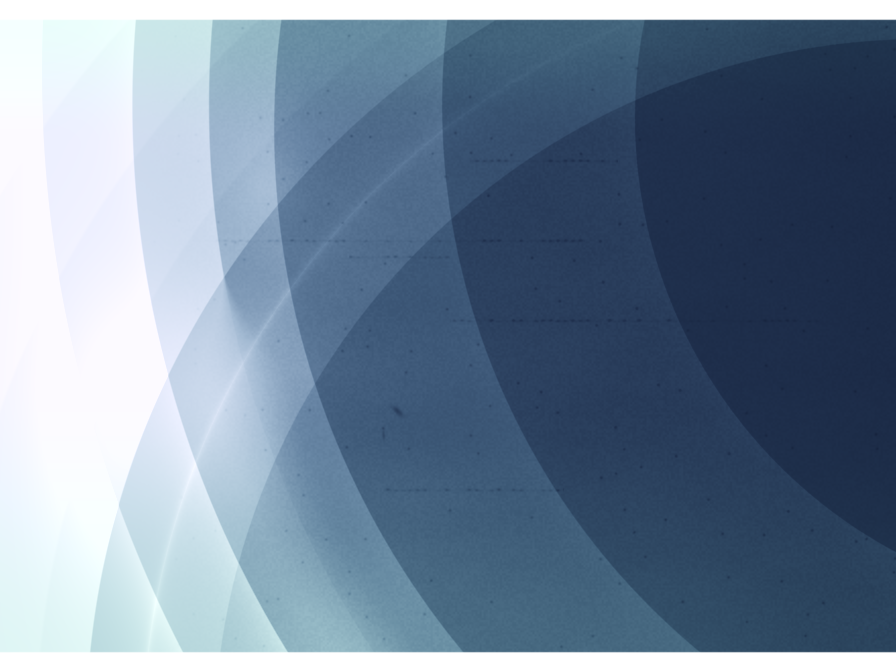
A Shadertoy shader for this background:

```glsl
#define MARGIN 0.0295
#define GRAIN 0.16
#define BLOTCH 0.22
#define SPECKS 0.45
#define GLOW 0.75
#define FAINT_STEP 0.11
#define LINE_GLOW 0.32

// Circles as centre and radius, in canvas heights
const vec3 LEFT_ARCS[6] = vec3[6](
    vec3(1.953, 0.896, 1.891), vec3(1.747, 0.844, 1.550),
    vec3(1.785, 0.844, 1.474), vec3(1.628, 0.809, 1.220),
    vec3(1.714, 0.844, 1.056), vec3(1.679, 0.826, 0.734));
const float LEFT_STEPS[6] = float[6](0.25, 0.6, 0.95, 0.65, 0.5, 0.4);
const vec3 INNER_DISC = vec3(1.375, -0.115, 1.057);
const vec3 OUTER_DISC = vec3(1.361, -0.094, 1.233);
const vec3 LINE_RING = vec3(1.375, -0.111, 1.163);

// Tones from white to deep navy
const vec3 TONES[7] = vec3[7](
    vec3(1.0), vec3(0.82, 0.88, 0.90), vec3(0.64, 0.74, 0.79),
    vec3(0.41, 0.53, 0.62), vec3(0.24, 0.35, 0.45),
    vec3(0.13, 0.20, 0.30), vec3(0.08, 0.13, 0.22));

// Speck rows: start, end, height
const vec3 ROWS[5] = vec3[5](
    vec3(0.28, 0.87, 0.641), vec3(0.52, 0.67, 0.617),
    vec3(0.67, 1.22, 0.522), vec3(0.70, 0.92, 0.760),
    vec3(0.57, 0.84, 0.270));

float hash(vec2 p) {
    vec3 q = fract(p.xyx * 0.1031);
    q += dot(q, q.yzx + 33.33);
    return fract((q.x + q.y) * q.z);
}

float noise(vec2 p) {
    vec2 i = floor(p), f = fract(p);
    f = f * f * (3.0 - 2.0 * f);
    return mix(mix(hash(i), hash(i + vec2(1, 0)), f.x),
               mix(hash(i + vec2(0, 1)), hash(i + vec2(1, 1)), f.x), f.y);
}

float fbm(vec2 p) {
    float sum = 0.0, amp = 0.5;
    for (int i = 0; i < 5; i++) {
        sum += amp * noise(p);
        p = p * 2.03 + 7.1;
        amp *= 0.5;
    }
    return sum;
}

float depthInside(vec2 p, vec3 disc) { return disc.z - length(p - disc.xy); }

float blob(vec2 p, vec2 centre, vec2 size) {
    vec2 q = (p - centre) / size;
    return exp(-dot(q, q));
}

vec3 toneColor(float tone) {
    tone = clamp(tone, 0.0, 5.99);
    int i = int(tone);
    return mix(TONES[i], TONES[i + 1], fract(tone));
}

float speckMask(vec2 p) {
    float mask = 0.0;
    for (int i = 0; i < 5; i++) {
        vec3 row = ROWS[i];
        float cell = floor(p.x / 0.011), h = hash(vec2(cell, float(i) * 17.0));
        vec2 dotPos = vec2((cell + 0.5) * 0.011, row.z + 0.003 * (h - 0.5));
        float span = step(row.x, p.x) * step(p.x, row.y);
        mask += span * h * step(0.4, h) * blob(p, dotPos, vec2(0.003, 0.002));
        mask += 0.15 * span * blob(p, vec2(p.x, row.z), vec2(1.0, 0.002));
    }
    // Loose specks
    vec2 id = floor(p * 32.0);
    vec2 offset = 0.2 + 0.6 * vec2(hash(id + 3.0), hash(id + 9.0));
    mask += step(0.82, hash(id)) * blob(p, (id + offset) / 32.0, vec2(0.0022));
    // Larger dents
    mask += 1.6 * blob(p + vec2(0.0, 0.7 * (p.x - 0.592)), vec2(0.592, 0.388), vec2(0.008, 0.005));
    return mask + blob(p, vec2(0.571, 0.352), vec2(0.0022, 0.008));
}

void mainImage(out vec4 fragColor, in vec2 fragCoord) {
    vec2 p = fragCoord / iResolution.xy * vec2(4.0 / 3.0, 1.0);
    float aa = 1.0 / iResolution.y;
    float low = 1.0 - smoothstep(0.0, 0.45, p.y);
    float top = smoothstep(0.78, 0.98, p.y);
    float right = smoothstep(0.35, 0.9, p.x);

    // Broad light falloff
    float tone = smoothstep(0.15, 0.95, p.x) + 0.3 * smoothstep(0.9, 1.35, p.x);
    tone += 0.3 * low * (1.0 - smoothstep(0.0, 0.4, p.x)) - 0.4 * top * right;
    tone -= 0.45 * low * smoothstep(0.35, 0.6, p.x);

    // Nested arcs opening to the right
    for (int i = 0; i < 6; i++) {
        float d = depthInside(p, LEFT_ARCS[i]);
        float soft = i == 2 ? mix(0.07, aa, smoothstep(0.42, 0.6, p.y)) : aa;
        tone += LEFT_STEPS[i] * smoothstep(-soft, soft, d);
        float strength = i < 2 ? GLOW * (0.3 + 0.7 * low) : 0.12;
        tone -= strength * exp(min(d, 0.0) / 0.035) * (1.0 - smoothstep(-aa, aa, d));
    }

    // Crossing discs and faint rings
    float outerStep = 0.35 + 0.55 * (1.0 - smoothstep(0.1, 0.6, p.x));
    tone += outerStep * smoothstep(-aa, aa, depthInside(p, OUTER_DISC));
    tone += 0.42 * smoothstep(-aa, aa, depthInside(p, INNER_DISC));
    for (int i = 0; i < 3; i++) {
        vec3 ring = vec3(OUTER_DISC.xy, 1.307 + 0.137 * float(i));
        tone += FAINT_STEP * (1.0 - right) * smoothstep(-0.003, 0.003, depthInside(p, ring));
    }
    float ringDist = depthInside(p, LINE_RING);
    float lineFade = 1.0 - 0.75 * right;
    tone -= LINE_GLOW * lineFade * exp(-abs(ringDist) / 0.004);
    tone -= 0.18 * lineFade * exp(-abs(ringDist) / 0.03);

    // Light pooling where arcs cross
    tone -= 0.75 * blob(p, vec2(0.31, 0.42), vec2(0.13, 0.16));
    tone -= 0.35 * blob(p, vec2(0.40, 0.72), vec2(0.06, 0.09));
    tone -= 0.45 * blob(p, vec2(0.15, 0.35), vec2(0.10, 0.25));

    // Worn surface
    float wear = smoothstep(0.15, 0.5, p.x);
    tone += wear * BLOTCH * (fbm(p * vec2(5.0, 11.0)) - 0.5);
    tone += wear * GRAIN * (noise(p * 330.0) - 0.5);
    tone += wear * SPECKS * speckMask(p);

    vec3 color = toneColor(tone);
    vec3 teal = vec3(0.96, 1.025, 1.01), slate = vec3(0.99, 0.98, 1.04);
    color *= mix(slate, teal, max(top, low));
    float frame = smoothstep(MARGIN - aa, MARGIN + aa, min(p.y, 1.0 - p.y));
    fragColor = vec4(mix(vec3(1.0), clamp(color, 0.0, 1.0), frame), 1.0);
}
```
